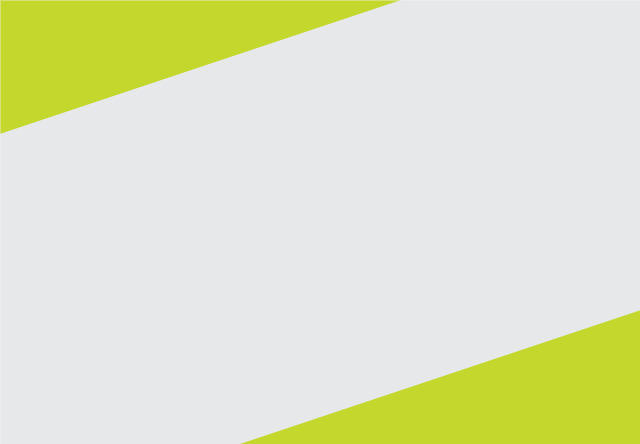
A WebGL 2 fragment shader for this background:

```glsl
#version 300 es
precision highp float;
// Pale grey sheet with lime triangles in the top left and bottom right corners.

uniform vec2 u_resolution;
out vec4 fragColor;

const vec3 PAPER = vec3(0.902, 0.910, 0.914);
const vec3 LIME = vec3(0.763, 0.843, 0.178);
const vec3 RIM = vec3(0.97);

// Signed distance to the line through a and b, positive on its left side.
float lineDistance(vec2 p, vec2 a, vec2 b) {
    vec2 along = normalize(b - a);
    return dot(p - a, vec2(-along.y, along.x));
}

// Smooth coverage of the region where the distance is positive.
float coverage(float distance, float pixel) {
    return clamp(distance / pixel + 0.5, 0.0, 1.0);
}

void main() {
    // Canvas units: height is 1, width is the aspect ratio.
    float pixel = 1.0 / u_resolution.y;
    vec2 size = vec2(u_resolution.x * pixel, 1.0);
    vec2 p = gl_FragCoord.xy * pixel;

    // Corner triangles, each cut off by one slanted edge.
    float upper = lineDistance(p, vec2(0.0, 0.6985) * size, vec2(0.6265, 1.0) * size);
    float lower = lineDistance(p, vec2(1.0, 0.3010) * size, vec2(0.3750, 0.0) * size);
    float corners = max(coverage(upper, pixel), coverage(lower, pixel));
    vec3 color = mix(PAPER, LIME, corners);

    // Hairline rim along the left and top edges.
    float inset = min(p.x, size.y - p.y);
    color = mix(color, RIM, coverage(0.0008 - inset, pixel));

    fragColor = vec4(color, 1.0);
}
```
